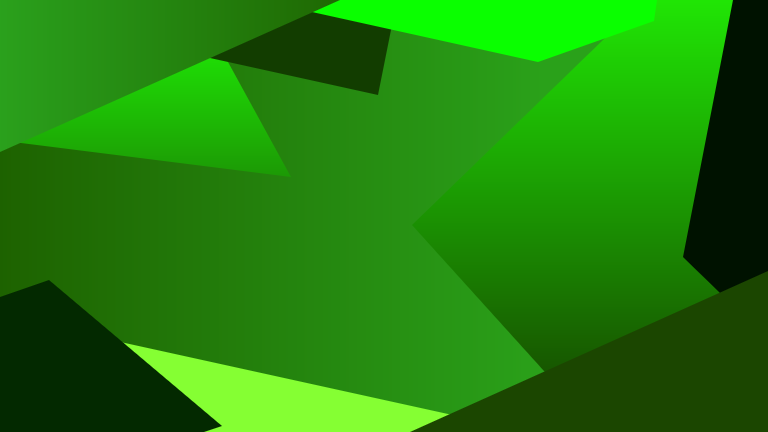
Reproduce this background procedurally as a WebGL 1 fragment shader.

```glsl
precision highp float;
// Overlapping flat and softly graded green facets.
// Each facet is an intersection of half-planes, painted back to front
// on a canvas 7.68 units wide and 4.32 high.

uniform vec2 u_resolution;

// Signed distance to the line a-b, positive on the left of the direction a to b
float leftOf(vec2 p, vec2 a, vec2 b) {
  vec2 d = normalize(b - a);
  return d.x * (p.y - a.y) - d.y * (p.x - a.x);
}

// Antialiased coverage from a signed distance
float cover(float dist) {
  return clamp(dist * u_resolution.y / 4.32 + 0.5, 0.0, 1.0);
}

// Region on the left of the path a-b-c, which turns left at b
float wedge(vec2 p, vec2 a, vec2 b, vec2 c) {
  return min(leftOf(p, a, b), leftOf(p, b, c));
}

void main() {
  vec2 p = gl_FragCoord.xy / u_resolution * vec2(7.68, 4.32);

  // Base, brightening to the right
  vec3 color = mix(vec3(0.115, 0.385, 0.0), vec3(0.165, 0.63, 0.10),
                   clamp(p.x / 5.4, 0.0, 1.0));

  // Large right facet, fading downwards
  vec3 rightGreen = mix(vec3(0.09, 0.34, 0.0), vec3(0.125, 0.90, 0.02),
                        clamp((p.y - 0.61) / 3.71, 0.0, 1.0));
  float rightFacet = wedge(p, vec2(6.04, 3.93), vec2(4.12, 2.07), vec2(5.44, 0.61));
  color = mix(color, rightGreen, cover(rightFacet));

  // Near-black right edge
  float blackFacet = wedge(p, vec2(7.33, 4.32), vec2(6.83, 1.75), vec2(7.20, 1.39));
  color = mix(color, vec3(0.0, 0.07, 0.0), cover(blackFacet));

  // Small left triangle, fading downwards
  vec3 triangleGreen = mix(vec3(0.11, 0.60, 0.02), vec3(0.12, 0.86, 0.02),
                           clamp((p.y - 2.55) / 1.19, 0.0, 1.0));
  float triangle = wedge(p, vec2(0.21, 2.89), vec2(2.91, 2.55), vec2(2.28, 3.70));
  color = mix(color, triangleGreen, cover(triangle));

  // Dark upper facet
  float darkFacet = wedge(p, vec2(2.10, 3.74), vec2(3.78, 3.37), vec2(3.91, 4.02));
  color = mix(color, vec3(0.07, 0.24, 0.0), cover(darkFacet));

  // Vivid facet along the top
  float vividFacet = min(wedge(p, vec2(3.12, 4.20), vec2(5.38, 3.70), vec2(6.54, 4.11)),
                         leftOf(p, vec2(6.54, 4.11), vec2(6.57, 4.32)));
  color = mix(color, vec3(0.04, 1.0, 0.0), cover(vividFacet));

  // Upper left corner, darkening to the right
  vec3 cornerGreen = mix(vec3(0.165, 0.63, 0.11), vec3(0.12, 0.41, 0.01),
                         clamp(p.x / 3.4, 0.0, 1.0));
  color = mix(color, cornerGreen, cover(leftOf(p, vec2(0.0, 2.80), vec2(3.40, 4.32))));

  // Lime strip along the bottom
  float lime = leftOf(p, vec2(4.48, 0.18), vec2(1.25, 0.89));
  color = mix(color, vec3(0.52, 1.0, 0.20), cover(lime));

  // Lower right slope
  float slope = leftOf(p, vec2(7.68, 1.61), vec2(4.10, 0.0));
  color = mix(color, vec3(0.105, 0.275, 0.0), cover(slope));

  // Deep green lower left facet
  float deepFacet = min(wedge(p, vec2(2.22, 0.06), vec2(0.49, 1.52), vec2(0.0, 1.35)),
                        leftOf(p, vec2(2.04, 0.0), vec2(2.22, 0.06)));
  color = mix(color, vec3(0.01, 0.16, 0.0), cover(deepFacet));

  gl_FragColor = vec4(color, 1.0);
}
```
